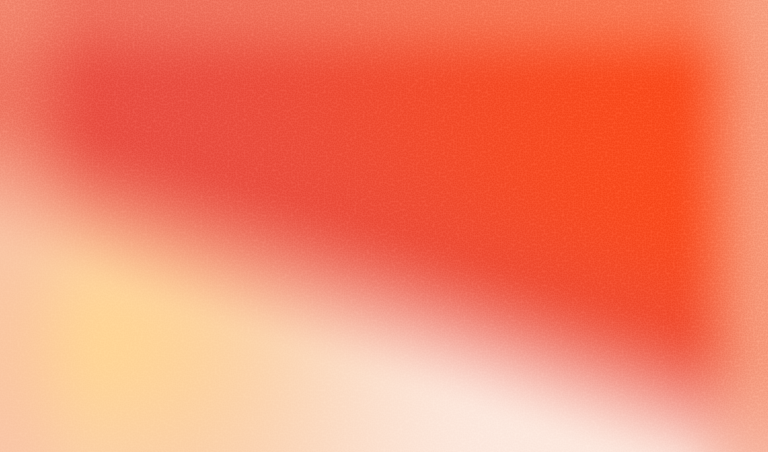
A Shadertoy shader for this background:

```glsl
// A soft, grainy colour field: a red mass above a slanted blurred horizon,
// with gold and blush light below it and faded salmon rims on three sides.
// Built from smoothstep blends and gaussian glows, with cellular noise as grain.

const vec3 CRIMSON   = vec3(0.915, 0.315, 0.265);
const vec3 VERMILION = vec3(0.980, 0.300, 0.120);
const vec3 SAND      = vec3(0.980, 0.810, 0.680);
const vec3 GOLD      = vec3(1.000, 0.835, 0.590);
const vec3 BLUSH     = vec3(0.990, 0.910, 0.870);
const vec3 SALMON    = vec3(0.970, 0.640, 0.520);
const vec3 PALE_RIM  = vec3(0.970, 0.730, 0.650);

vec2 hash2(vec2 cell) {
    vec2 k = vec2(dot(cell, vec2(127.1, 311.7)), dot(cell, vec2(269.5, 183.3)));
    return fract(sin(k) * 43758.5);
}

// Distance to the nearest scattered point
float cellular(vec2 q) {
    vec2 cell = floor(q), local = fract(q);
    float nearest = 2.0;
    for (int j = -1; j <= 1; j++) {
        for (int i = -1; i <= 1; i++) {
            vec2 offset = vec2(i, j);
            vec2 toPoint = offset + hash2(cell + offset) - local;
            nearest = min(nearest, dot(toPoint, toPoint));
        }
    }
    return sqrt(nearest);
}

// Elliptical gaussian light
float glow(vec2 p, vec2 center, vec2 radius) {
    vec2 d = (p - center) / radius;
    return exp(-dot(d, d));
}

// Signed height above the slanted horizon
float heightAbove(vec2 p, float start, float slope) {
    return p.y - (start + slope * p.x);
}

// Red mass, hotter toward the upper right
vec3 redField(vec2 p, float height) {
    float heat = smoothstep(0.15, 0.9, p.x) * smoothstep(-0.1, 0.45, height);
    return mix(CRIMSON, VERMILION, heat);
}

// Light ground, gold at the left and near white at the lower right
vec3 lightField(vec2 p) {
    vec3 col = mix(SAND, BLUSH, smoothstep(0.2, 0.66, p.x));
    return mix(col, GOLD, glow(p, vec2(0.13, 0.25), vec2(0.20, 0.26)));
}

// Combined strength of the left, right and top fades
float rimFade(vec2 p) {
    float left  = 0.45 * (1.0 - smoothstep(0.0, 0.14, p.x));
    float right = 0.88 * smoothstep(0.87, 1.0, p.x);
    float top   = mix(0.36, 0.55, p.x) * smoothstep(0.8, 1.0, p.y);
    return 1.0 - (1.0 - left) * (1.0 - right) * (1.0 - top);
}

void mainImage(out vec4 fragColor, in vec2 fragCoord) {
    vec2 p = fragCoord / iResolution.xy;
    float aspect = iResolution.x / iResolution.y;

    // Blurred meeting of the two fields
    float height = heightAbove(p, 0.61, -0.56);
    float light = 1.0 - smoothstep(-0.19, 0.19, height);
    vec3 col = mix(redField(p, height), lightField(p), light);

    // Faded rims
    col = mix(col, mix(SALMON, PALE_RIM, light), rimFade(p));

    // Fine grain, strongest in the red
    float grain = cellular(p * vec2(aspect, 1.0) * 220.0) - 0.46;
    col += grain * mix(0.065, 0.02, light) * vec3(0.6, 1.0, 1.0);

    fragColor = vec4(clamp(col, 0.0, 1.0), 1.0);
}
```
